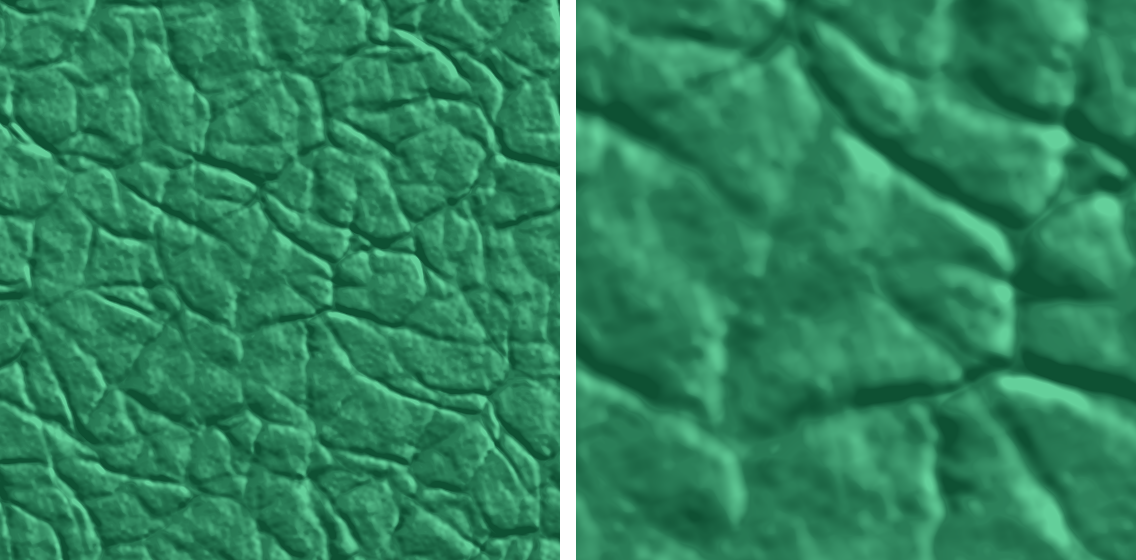
Left, the full canvas; right, a detail of the centre.
A WebGL 1 fragment shader for this texture:

```glsl
precision highp float;
uniform vec2 u_resolution;

#define MAIN_CELLS 6.8
#define CROSS_CELLS 5.6
#define FINE_CELLS 9.0
#define CREASE_WIDTH 0.0092
#define CREASE_DEPTH 0.0180
#define PILLOW_WIDTH 0.030
#define PILLOW_DEPTH 0.0100
#define WRINKLE_SCALE 23.0
#define WRINKLE_DEPTH 0.032
#define CORNER_SHARPNESS 32.0
#define CONTRAST 1.1
#define CAVITY_SHADE 0.25

const vec2 SHEEN_DIR = vec2(0.80, 0.60);
const vec2 SHADOW_DIR = vec2(0.48, 0.88);
const vec3 SHADOW_GREEN = vec3(0.07, 0.34, 0.22);
const vec3 LEATHER_GREEN = vec3(0.165, 0.495, 0.345);
const vec3 SHEEN_GREEN = vec3(0.36, 0.77, 0.57);

vec2 hash2(vec2 p) {
  vec3 q = fract(vec3(p.xyx) * vec3(0.1031, 0.1030, 0.0973));
  q += dot(q, q.yzx + 33.33);
  return fract((q.xx + q.yz) * q.zy);
}

vec2 noise2(vec2 p) {
  vec2 i = floor(p), f = fract(p);
  f = f * f * (3.0 - 2.0 * f);
  return mix(mix(hash2(i), hash2(i + vec2(1.0, 0.0)), f.x),
             mix(hash2(i + vec2(0.0, 1.0)), hash2(i + 1.0), f.x), f.y);
}

vec2 cellPoint(vec2 cell) {
  return 0.5 + 0.9 * (hash2(cell + 50.0) - 0.5);
}

// Distance to the nearest Voronoi border, with rounded corners
float edgeDistance(vec2 p) {
  vec2 cell = floor(p), f = fract(p);
  vec2 nearCell = vec2(0.0), toNear = vec2(0.0);
  float best = 8.0;
  for (int y = -1; y <= 1; y++) {
    for (int x = -1; x <= 1; x++) {
      vec2 g = vec2(float(x), float(y));
      vec2 r = g + cellPoint(cell + g) - f;
      float d = dot(r, r);
      if (d < best) { best = d; nearCell = g; toNear = r; }
    }
  }
  float sum = 0.0;
  for (int y = -2; y <= 2; y++) {
    for (int x = -2; x <= 2; x++) {
      vec2 g = nearCell + vec2(float(x), float(y));
      vec2 r = g + cellPoint(cell + g) - f;
      vec2 across = r - toNear;
      if (dot(across, across) > 0.0001) {
        float d = dot(0.5 * (toNear + r), normalize(across));
        sum += exp(-CORNER_SHARPNESS * d);
      }
    }
  }
  return max(0.0, -log(sum) / CORNER_SHARPNESS);
}

// Narrow groove plus a soft swelling of the skin beside it
float crease(float d) {
  float groove = d / CREASE_WIDTH;
  float softened = length(vec2(d, 0.5 * CREASE_WIDTH));
  return -CREASE_DEPTH * exp(-groove * groove)
         - PILLOW_DEPTH * exp(-softened / PILLOW_WIDTH);
}

float wrinkles(vec2 p) {
  float sum = 0.0, depth = WRINKLE_DEPTH;
  p *= WRINKLE_SCALE;
  for (int i = 0; i < 3; i++) {
    sum += depth * (noise2(p).x - 0.5);
    p = mat2(1.72, 1.29, -1.29, 1.72) * p + 17.0;
    depth *= 0.38;
  }
  return sum;
}

// x: full height, y: creases only
vec2 leatherHeight(vec2 p) {
  vec2 q = p + 0.045 * (noise2(p * 5.0) - 0.5)
             + 0.014 * (noise2(p * 19.0 + 7.0) - 0.5)
             + 0.006 * (noise2(p * 47.0 + 5.0) - 0.5);
  // Long folds falling to the right
  vec2 folded = vec2(dot(q, vec2(0.82, -0.57)) * 0.72, dot(q, vec2(0.57, 0.82)) * 1.15) + 3.7;
  vec2 strength = smoothstep(0.05, 0.95, noise2(p * 9.0 + 31.0));
  float fineStrength = smoothstep(0.2, 0.8, noise2(p * 8.0 + 63.0).x);
  float creases =
      crease(edgeDistance(q * MAIN_CELLS) / MAIN_CELLS) * mix(0.4, 1.25, strength.x)
    + crease(edgeDistance(folded * CROSS_CELLS) / CROSS_CELLS) * mix(0.2, 1.25, strength.y)
    + crease(edgeDistance(q.yx * FINE_CELLS + 9.0) / FINE_CELLS) * 0.6 * fineStrength;
  return vec2(creases + wrinkles(p), creases);
}

vec3 leatherColor(float shade) {
  return shade < 0.0
    ? mix(LEATHER_GREEN, SHADOW_GREEN, min(-shade / 1.65, 1.15))
    : mix(LEATHER_GREEN, SHEEN_GREEN, min(shade / 1.9, 1.15));
}

void main() {
  vec2 p = gl_FragCoord.xy / min(u_resolution.x, u_resolution.y);

  // Slope of the surface towards the light
  float e = 0.0024;
  vec2 here = leatherHeight(p);
  vec2 slope = here.x - vec2(leatherHeight(p + vec2(e, 0.0)).x, leatherHeight(p + vec2(0.0, e)).x);
  slope *= CONTRAST / e;
  float shade = max(dot(slope, SHEEN_DIR), 0.0) + min(dot(slope, SHADOW_DIR), 0.0);

  // Darker grooves and slow tonal drift
  shade += CAVITY_SHADE * (here.y / CREASE_DEPTH + 0.6);
  shade += 0.35 * (noise2(p * 2.5 + 11.0).x - 0.5);

  gl_FragColor = vec4(leatherColor(shade), 1.0);
}
```
